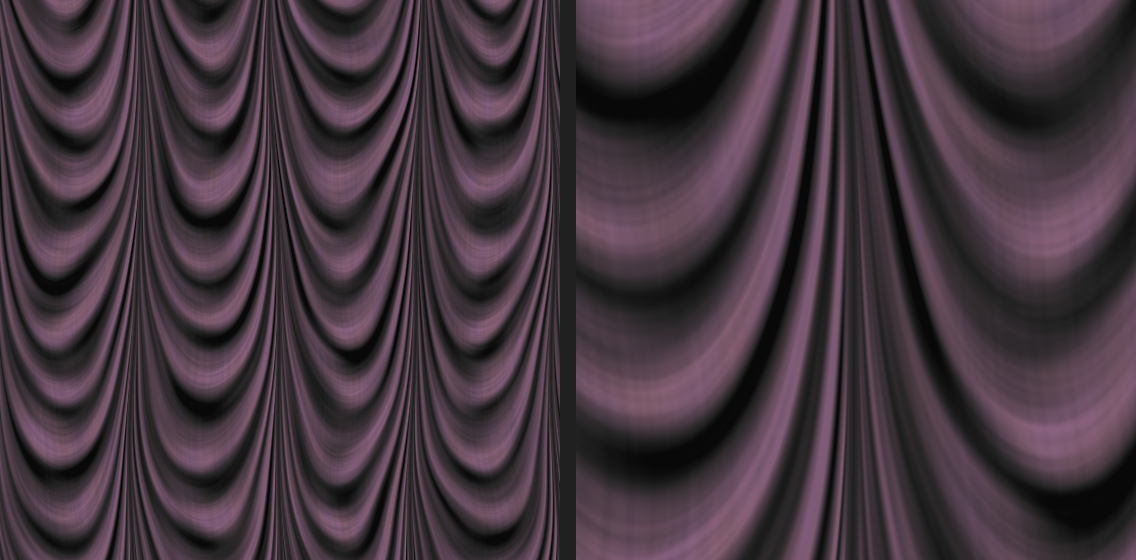
Left, the full canvas; right, a detail of the centre.
This texture is drawn by a WebGL 1 fragment shader. Its source:

```glsl
precision highp float;
uniform vec2 u_resolution;

const float COLUMNS = 4.0;
const float FOLDS = 8.4;      // folds per canvas height
const float TAU = 6.2831853;

vec2 gradientAt(vec2 cell) {
  float h = fract(sin(dot(cell, vec2(127.1, 311.7))) * 43758.5453);
  return vec2(cos(TAU * h), sin(TAU * h));
}

// Gradient noise, roughly -0.7 to 0.7
float gradientNoise(vec2 p) {
  vec2 i = floor(p);
  vec2 f = p - i;
  vec2 w = f * f * f * (f * (f * 6.0 - 15.0) + 10.0);
  float a = dot(gradientAt(i), f);
  float b = dot(gradientAt(i + vec2(1.0, 0.0)), f - vec2(1.0, 0.0));
  float c = dot(gradientAt(i + vec2(0.0, 1.0)), f - vec2(0.0, 1.0));
  float d = dot(gradientAt(i + vec2(1.0, 1.0)), f - vec2(1.0, 1.0));
  return mix(mix(a, b, w.x), mix(c, d, w.x), w.y);
}

// Fades detail where the hanging cloth squeezes it too fine
float fineFade(float density, float stretch) {
  return 1.0 - smoothstep(200.0, 520.0, density * stretch);
}

// Height gained by a fold from the middle (u = 0) to the seam (|u| = 1)
float drapeRise(float u) {
  return 0.06 * u * u - 0.14 * log(1.03 - u * u);
}

float drapeStretch(float u) {
  float slope = (0.28 * u / (1.03 - u * u) + 0.12 * u) * 2.0 * COLUMNS;
  return sqrt(1.0 + slope * slope);
}

// Skewed wave: crisp lower lip, soft shadow beneath
float foldWave(float phase) {
  float a = TAU * phase;
  return sin(a + 0.45 * sin(a));
}

// Noise drawn out along the folds
float alongFold(float u, float v, float density, float stretch, float seed) {
  float n = gradientNoise(vec2(u * 1.5 + seed, v * density + seed));
  return n * fineFade(density, stretch);
}

float foldLight(float u, float v, float stretch, float seed) {
  float warp = 0.42 * gradientNoise(vec2(u * 0.9 + seed, v * 4.5));
  float wave = foldWave(v * FOLDS - 0.4 + warp) * fineFade(2.0 * FOLDS, stretch);
  float side = smoothstep(-0.8, 0.15, u);
  float contrast = mix(0.26, 0.45, side);
  contrast *= 1.0 + 0.5 * gradientNoise(vec2(u * 1.3 - seed, v * 9.0));
  float creases = 0.42 * alongFold(u, v, 19.0, stretch, seed + 3.3)
                + 0.26 * alongFold(u, v, 42.0, stretch, seed + 8.1);
  return mix(0.45, 0.57, side) + contrast * wave + creases;
}

float weave(float u, float v, float stretch, float seed) {
  float strands = 0.13 * alongFold(u, v, 95.0, stretch, seed + 1.7)
                + 0.13 * alongFold(u, v, 210.0, stretch, seed + 5.9);
  float threads = gradientNoise(vec2(u * 26.0 + seed + v * 9.0, v * 7.0));
  return strands + 0.08 * threads * (1.0 - u * u);
}

// Neutral shadows turning to plum in the light
vec3 clothColour(float light, float warmth) {
  float level = mix(0.03, 0.49, light);
  vec3 plumLoss = vec3(0.0, 0.38, 0.13 + 0.15 * warmth);
  return vec3(level) - max(level - 0.13, 0.0) * plumLoss;
}

void main() {
  vec2 p = gl_FragCoord.xy / u_resolution;

  // Columns with gently wandering seams
  float wander = 0.028 * gradientNoise(vec2(p.x * COLUMNS + 0.5, p.y * 2.0));
  float across = (p.x + 0.007 + wander) * COLUMNS;
  float column = floor(across);
  float u = 2.0 * fract(across) - 1.0;
  float seamGap = 1.0 - abs(u);
  float seed = column * 17.37 + 2.6;

  // Sagging coordinate, with the lowest point shifting sideways
  u += 0.22 * gradientNoise(vec2(seed, p.y * 4.0)) * (1.0 - u * u);
  float v = p.y - drapeRise(u);
  float stretch = drapeStretch(u);

  // Folds, weave and seam shadow
  float light = clamp(foldLight(u, v, stretch, seed), 0.0, 1.0);
  light += weave(u, v, stretch, seed) * (0.25 + 0.75 * light);
  light *= mix(0.45, 1.0, smoothstep(0.0, 0.045, seamGap));

  float warmth = gradientNoise(vec2(u * 4.0 + seed, v * 22.0));
  gl_FragColor = vec4(clothColour(clamp(light, 0.0, 1.1), warmth), 1.0);
}
```
